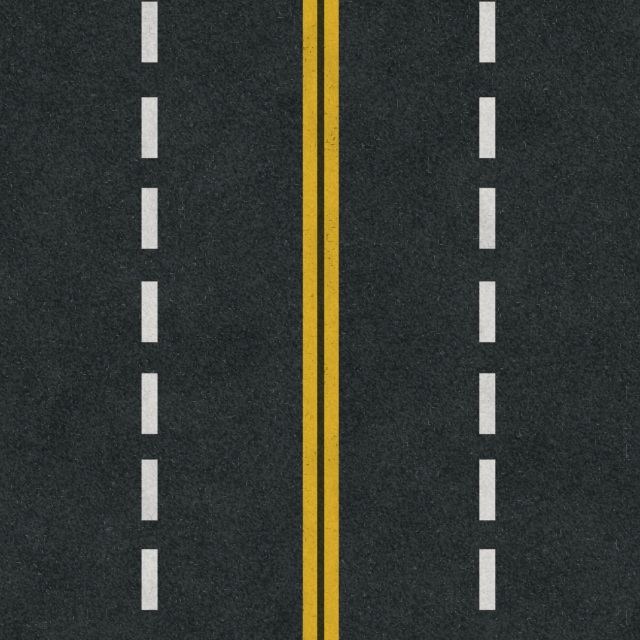
A three.js fragment shader for this texture:

```glsl
varying vec2 vUv;

const vec3 ASPHALT = vec3(0.158, 0.177, 0.182);
const vec3 GAP_OLIVE = vec3(0.19, 0.18, 0.08);
const vec3 YELLOW_PAINT = vec3(0.825, 0.655, 0.16);
const vec3 WHITE_PAINT = vec3(0.835, 0.83, 0.815);

const float EDGE = 0.0013;
const int DASH_COUNT = 7;
const vec2 DASH_HALF = vec2(0.0125, 0.0475);

float hash(vec2 p) {
  vec3 q = fract(vec3(p.xyx) * 0.1031);
  q += dot(q, q.yzx + 33.33);
  return fract((q.x + q.y) * q.z);
}

float valueNoise(vec2 p) {
  vec2 cell = floor(p);
  vec2 f = fract(p);
  f = f * f * (3.0 - 2.0 * f);
  float low = mix(hash(cell), hash(cell + vec2(1.0, 0.0)), f.x);
  float high = mix(hash(cell + vec2(0.0, 1.0)), hash(cell + vec2(1.0, 1.0)), f.x);
  return mix(low, high, f.y);
}

float fbm(vec2 p) {
  float sum = 0.0;
  float weight = 0.5;
  for (int i = 0; i < 4; i++) {
    sum += weight * valueNoise(p);
    p = p * 2.03 + 17.1;
    weight *= 0.5;
  }
  return sum;
}

float band(float x, float center, float halfWidth) {
  return 1.0 - smoothstep(-EDGE, EDGE, abs(x - center) - halfWidth);
}

float box(vec2 p, vec2 center, vec2 halfSize) {
  return band(p.x, center.x, halfSize.x) * band(p.y, center.y, halfSize.y);
}

// Slightly uneven spacing of the dashes
float dashHeight(float i) {
  float drift = -0.0094 * sin(3.14159 * i / 6.0);
  float jitter = 0.0025 * sin(6.28318 * i / 3.0);
  return 0.0944 + 0.1426 * i + drift + jitter;
}

float dashColumn(vec2 p, float x) {
  float mask = 0.0;
  for (int i = 0; i < DASH_COUNT; i++) {
    mask = max(mask, box(p, vec2(x, dashHeight(float(i))), DASH_HALF));
  }
  return mask;
}

// Fine stone grain, slightly drawn out along a diagonal
float grain(vec2 p) {
  vec2 slanted = vec2(p.x + p.y, (p.y - p.x) * 0.7);
  return 0.6 * valueNoise(slanted * 300.0) + 0.4 * valueNoise(p * 430.0 + 9.0) - 0.5;
}

vec3 asphalt(vec2 p, float stone) {
  float mottling = fbm(p * 11.0) - 0.47;
  float patches = fbm(p * vec2(38.0, 46.0) + 5.0) - 0.47;
  vec3 color = ASPHALT + 0.045 * mottling + 0.03 * patches + 0.14 * stone;
  float speck = smoothstep(0.83, 1.0, valueNoise(p * 330.0 + 41.0));
  vec3 speckTint = mix(vec3(0.13, 0.13, 0.09), vec3(0.09, 0.13, 0.14), hash(floor(p * 165.0)));
  return color + speck * speckTint;
}

vec3 worn(vec3 paint, vec2 p, float stone, float amount) {
  float pits = smoothstep(0.79, 0.98, valueNoise(p * 270.0 + 73.0));
  float wear = smoothstep(0.4, 0.7, fbm(p * vec2(30.0, 14.0) + 3.0));
  vec3 color = paint * (1.0 + 0.12 * stone - 0.05 * wear);
  return mix(color, paint * 0.5, pits * amount * (0.35 + 0.65 * wear));
}

void main() {
  float stone = grain(vUv);
  vec3 color = asphalt(vUv, stone);

  // Dark strip between the yellow lines
  float gap = band(vUv.x, 0.501, 0.0065);
  color = mix(color, GAP_OLIVE + 0.08 * stone, gap * 0.85);

  // Double centre line
  float yellow = max(band(vUv.x, 0.4844, 0.0112), band(vUv.x, 0.5179, 0.0114));
  color = mix(color, worn(YELLOW_PAINT, vUv, stone, 0.6), yellow);

  // Dashed lane lines
  float white = max(dashColumn(vUv, 0.2337), dashColumn(vUv, 0.7614));
  color = mix(color, worn(WHITE_PAINT, vUv, stone, 0.25), white);

  gl_FragColor = vec4(color, 1.0);
}
```
